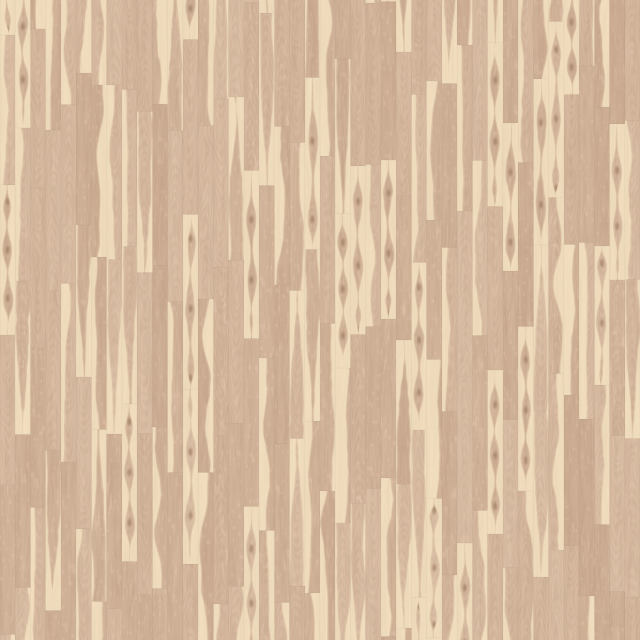
Reproduce this texture procedurally as a WebGL 1 fragment shader.

```glsl
precision highp float;

// Narrow ash planks laid upright in staggered columns. Each plank gets a random
// heartwood outline (full, one-sided, tapered or a chain of spindles) over cream
// sapwood, then fine fibres, arched rings, pale flecks and small knots.

uniform vec2 u_resolution;

const float PI = 3.14159265;
const float COLUMNS = 42.0;
const vec3 CREAM = vec3(0.937, 0.860, 0.735);
const vec3 HEART_DARK = vec3(0.790, 0.668, 0.568);
const vec3 HEART_LIGHT = vec3(0.842, 0.732, 0.632);
const vec3 KNOT = vec3(0.60, 0.47, 0.36);

float hash(vec2 p) {
  return fract(sin(dot(p, vec2(127.1, 311.7))) * 43758.5453);
}

float noise(vec2 p) {
  vec2 cell = floor(p);
  vec2 f = fract(p);
  f = f * f * (3.0 - 2.0 * f);
  float low = mix(hash(cell), hash(cell + vec2(1.0, 0.0)), f.x);
  float high = mix(hash(cell + vec2(0.0, 1.0)), hash(cell + 1.0), f.x);
  return mix(low, high, f.y);
}

// Width of the spindle chain along a plank, with pinches between the bulges.
float spindleWidth(float v, float phase, float count) {
  float bulge = abs(sin(PI * (v * count + phase)));
  float ends = smoothstep(0.0, 0.15, v) * smoothstep(1.0, 0.8, v);
  return (0.05 + 0.27 * bulge * bulge) * ends;
}

// Signed depth inside the heartwood, in plank widths.
float heartDepth(vec2 uv, float kind, float seed) {
  float wave = noise(vec2(seed * 91.0, uv.y * 4.0 + seed * 37.0)) - 0.5;
  float ripple = noise(vec2(seed * 53.0, uv.y * 16.0)) - 0.5;
  float center = 0.5 + 0.18 * wave;
  float halfWidth = 1.2;
  if (kind > 0.82) {
    halfWidth = spindleWidth(uv.y, seed, 2.0 + 1.5 * seed);
  } else if (kind > 0.68) {
    halfWidth = 0.03 + 0.40 * smoothstep(0.0, 0.65, uv.y) + 0.12 * wave;
  } else if (kind > 0.37) {
    center = 0.0;
    halfWidth = 0.45 + 0.32 * seed + 0.65 * wave;
  }
  return halfWidth + 0.07 * ripple - abs(uv.x - center);
}

// Dark eye in the middle of each spindle bulge.
float knotMask(vec2 uv, float seed, float plankLength) {
  float count = 2.0 + 1.5 * seed;
  float along = (fract(uv.y * count + seed) - 0.5) / count * plankLength;
  float across = (uv.x - 0.5) / COLUMNS;
  float radius = length(vec2(across, along * 0.55));
  return smoothstep(0.0055, 0.0005, radius);
}

// Nested arches that run up the middle of a flat-sawn plank.
float archRings(vec2 uv, float seed) {
  float side = uv.x - 0.5;
  float warp = 1.6 * noise(vec2(uv.x * 3.0, uv.y * 9.0) + seed * 61.0);
  return sin(2.0 * PI * (13.0 * uv.y + 9.0 * side * side + warp));
}

vec3 plankColor(vec2 p) {
  // Plank layout: random length and offset for every column.
  float x = p.x * COLUMNS;
  float column = floor(x);
  float plankLength = mix(0.20, 0.28, sqrt(hash(vec2(column, 3.7))));
  float y = p.y / plankLength + hash(vec2(column, 8.3));
  vec2 id = vec2(column, floor(y));
  vec2 uv = vec2(fract(x), fract(y));
  float kind = hash(id + 17.3);
  float seed = hash(id + 41.9);
  float tone = hash(id + 73.1);
  vec2 flipped = mix(uv, 1.0 - uv, step(0.5, hash(id + 29.7)));

  // Fibres and flecks are stretched along the plank.
  vec2 grainPoint = p + seed * vec2(3.0, 7.0);
  float fine = noise(grainPoint * vec2(520.0, 38.0)) - 0.5;
  float broad = noise(grainPoint * vec2(190.0, 11.0)) - 0.5;
  float fleck = noise(grainPoint * vec2(380.0, 110.0));
  float rings = archRings(flipped, seed) * step(0.45, tone);

  // Heartwood with a softly paler rim.
  float depth = heartDepth(flipped, kind, seed);
  vec3 heart = mix(HEART_DARK, HEART_LIGHT, clamp(tone + 0.45 * broad, 0.0, 1.0));
  heart += 0.035 * fine + 0.012 * rings;
  heart += vec3(0.030, 0.032, 0.034) * smoothstep(0.68, 0.9, fleck) * step(tone, 0.5);
  heart = mix(heart, CREAM, 0.28 * smoothstep(0.14, 0.0, depth));
  vec3 sap = CREAM + 0.014 * fine + 0.020 * broad;
  vec3 color = mix(sap, heart, smoothstep(-0.05, 0.05, depth));

  // Knots and thin seams.
  float knot = knotMask(flipped, seed, plankLength) * step(0.82, kind);
  color = mix(color, KNOT, 0.6 * knot * smoothstep(-0.05, 0.05, depth));
  vec2 edge = min(uv, 1.0 - uv) * vec2(1.0 / COLUMNS, plankLength);
  return color * (1.0 - 0.045 * smoothstep(0.0012, 0.0, min(edge.x, edge.y)));
}

void main() {
  // Four samples per pixel smooth every edge.
  vec3 sum = vec3(0.0);
  for (int i = 0; i < 4; i++) {
    float n = float(i);
    vec2 offset = vec2(mod(n, 2.0), floor(n / 2.0)) * 0.5 - 0.25;
    sum += plankColor((gl_FragCoord.xy + offset) / u_resolution.y);
  }
  gl_FragColor = vec4(sum / 4.0, 1.0);
}
```
